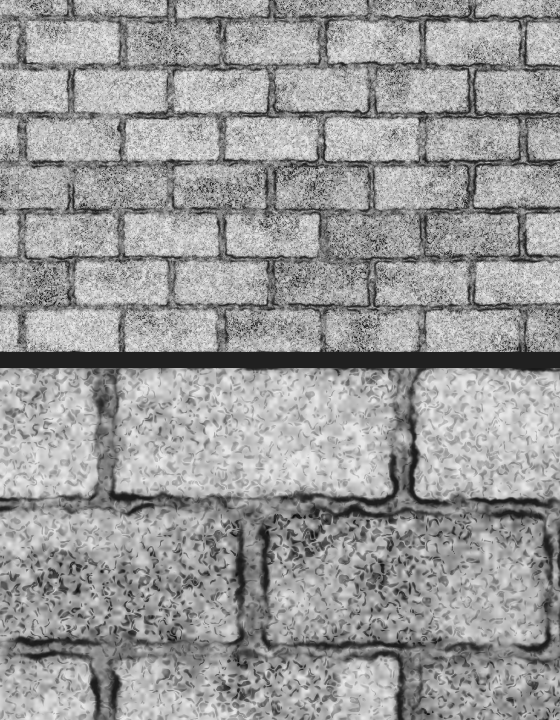
Top: the whole. Bottom: its middle third, enlarged.
This texture is drawn by a WebGL 2 fragment shader. Its source:

```glsl
#version 300 es
precision highp float;
uniform vec2 u_resolution;
out vec4 outColor;

// Lengths are fractions of the canvas height.
const vec2 PITCH = vec2(0.285, 0.1364);
const vec2 ORIGIN = vec2(0.632, -0.009);
const vec2 JOINT = vec2(0.020, 0.014);
const float MORTAR_GREY = 0.54;
const float CRACK_GREY = 0.09;

float hash(vec2 p) {
  vec3 q = fract(p.xyx * vec3(0.1031, 0.1030, 0.0973));
  q += dot(q, q.yzx + 33.33);
  return fract((q.x + q.y) * q.z);
}

float smoothNoise(vec2 p) {
  vec2 i = floor(p), f = fract(p);
  f = f * f * (3.0 - 2.0 * f);
  float low = mix(hash(i), hash(i + vec2(1, 0)), f.x);
  float high = mix(hash(i + vec2(0, 1)), hash(i + 1.0), f.x);
  return mix(low, high, f.y);
}

float layered(vec2 p) {
  float sum = 0.0, weight = 0.5;
  for (int i = 0; i < 4; i++) {
    sum += weight * smoothNoise(p);
    p = mat2(1.6, 1.2, -1.2, 1.6) * p + 7.3;
    weight *= 0.5;
  }
  return sum / 0.9375;
}

// Distance to the nearest scattered point.
float cellular(vec2 p) {
  vec2 cell = floor(p);
  float nearest = 2.0;
  for (int y = -1; y <= 1; y++)
    for (int x = -1; x <= 1; x++) {
      vec2 c = cell + vec2(x, y);
      vec2 site = c + vec2(hash(c + 3.1), hash(c + 47.7));
      nearest = min(nearest, length(p - site));
    }
  return nearest;
}

float roundedBox(vec2 p, vec2 halfSize, float radius) {
  vec2 d = abs(p) - halfSize + radius;
  return length(max(d, 0.0)) + min(max(d.x, d.y), 0.0) - radius;
}

// Uneven edges: slow sagging plus crumbling.
vec2 roughen(vec2 p) {
  vec2 sag = 0.0018 * sin(p.yx * vec2(17.0, 6.0) + 2.0 * sin(p * 5.0));
  vec2 crumble = vec2(layered(p * 60.0), layered(p * 60.0 + 31.0)) - 0.5;
  return p + sag + 0.014 * crumble;
}

// Running bond: xy is the place inside the block, zw its column and row.
vec4 bond(vec2 p) {
  vec2 q = (p - ORIGIN) / PITCH;
  float row = floor(q.y);
  q.x -= 0.49 * mod(row, 2.0);
  return vec4((fract(q) - 0.5) * PITCH, floor(q.x), row);
}

// Small ragged holes, their size varying over the wall.
float ragged(vec2 p) {
  vec2 bend = vec2(smoothNoise(p * 190.0), smoothNoise(p * 190.0 + 57.0)) - 0.5;
  float size = 0.08 + 0.36 * layered(p * 26.0 + 13.0);
  float d = cellular((p + 0.011 * bend) * 120.0);
  return 1.0 - smoothstep(size - 0.16, size + 0.16, d);
}

float blockTone(vec2 p, vec2 local, vec2 id, float grain, float pits) {
  float wear = hash(id + 19.4);
  float stain = layered(p * vec2(10.0, 15.0) + id * 3.7);
  float centre = 1.0 - length(local / PITCH) * 1.6;
  float dirt = smoothstep(0.38, 0.85, stain + 0.22 * (wear - 0.5) + 0.08 * centre);
  float tone = mix(0.81, 0.74, wear) - 0.15 * dirt;
  tone += (grain - 0.5) * mix(0.32, 0.55, dirt);
  return tone - pits * mix(0.17, 0.34, dirt);
}

void main() {
  vec2 p = gl_FragCoord.xy / u_resolution.y;
  float pixel = 1.0 / u_resolution.y;
  vec4 block = bond(roughen(p));
  vec2 local = block.xy, id = block.zw;

  // Each block differs a little in size and position.
  vec2 jitter = vec2(hash(id + 5.2), hash(id + 81.6)) - 0.5;
  vec2 halfSize = 0.5 * (PITCH - JOINT) - 0.002 * abs(jitter.yx);
  float edge = roundedBox(local - jitter * vec2(0.006, 0.003), halfSize, 0.007);

  float grain = 0.6 * smoothNoise(p * 230.0) + 0.4 * smoothNoise(p * 110.0 + 9.0);
  float pits = ragged(p);

  // Faces darken towards a ragged rim.
  float face = blockTone(p, local, id, grain, pits);
  face -= 0.22 * smoothstep(-0.012, 0.002, edge) * layered(p * 50.0);
  float clumps = layered(p * 70.0 + 3.0) - 0.5;
  float mortar = MORTAR_GREY + 0.40 * (grain - 0.5) + 0.45 * clumps - 0.16 * pits;
  float soft = pixel + 0.0014;
  float tone = mix(face, mortar, smoothstep(-soft, soft, edge));

  // Broken shadow lines, deepest under the blocks and towards the right.
  float under = smoothstep(0.01, -0.01, local.y + halfSize.y - 0.008);
  float side = step(halfSize.x - 0.004, abs(local.x));
  float gaps = layered(p * 30.0 + 5.0) + 0.12 * (p.x - 0.8);
  float depth = smoothstep(0.36, 0.76, gaps + 0.12 * under + 0.06 * side);
  float width = 0.0006 + 0.0026 * depth;
  float crack = 1.0 - smoothstep(width - soft, width + soft, abs(edge - 0.002));
  tone = mix(tone, CRACK_GREY, crack * (0.22 + 0.73 * depth));

  outColor = vec4(vec3(clamp(tone, 0.05, 0.90)), 1.0);
}
```
